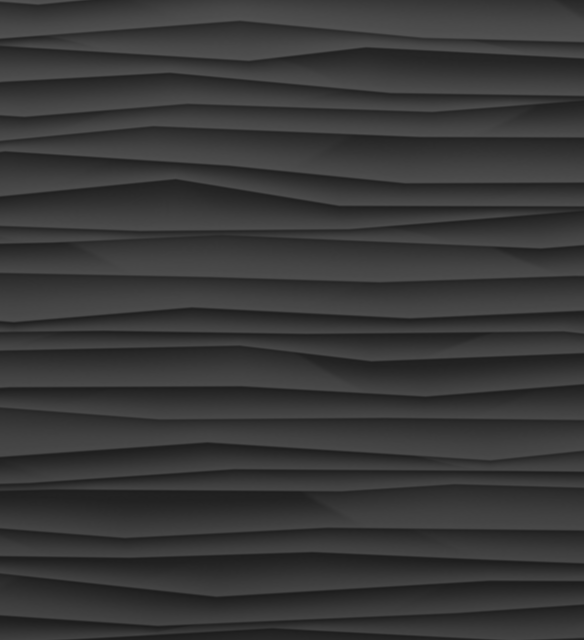
This texture is drawn by a Shadertoy shader. Its source:

```glsl
#define ROWS 23.0        // slats over the canvas height
#define KNOTS 2.9        // edge bends per canvas height
#define WANDER 0.62      // edge drift, in rows
#define FACETS 1.5       // diagonal cuts per canvas height
#define SLANT 0.11       // sideways run of a cut across one slat
#define SOFTNESS 0.055   // edge blur, in rows
#define SHADOW 0.142     // grey under an edge
#define LIGHT 0.292      // grey at the lower lip
#define GRAIN 0.004

float hash(vec2 p) {
    vec3 q = fract(p.xyx * vec3(0.1031, 0.1030, 0.0973));
    q += dot(q, q.yzx + 33.33);
    return fract((q.x + q.y) * q.z);
}

vec2 gradient(vec2 cell) {
    float angle = 6.2832 * hash(cell + 71.0);
    return vec2(cos(angle), sin(angle));
}

float gradientNoise(vec2 p) {
    vec2 c = floor(p), f = p - c;
    vec2 w = f * f * f * (f * (f * 6.0 - 15.0) + 10.0);
    vec2 e = vec2(1.0, 0.0);
    float low = mix(dot(gradient(c), f), dot(gradient(c + e), f - e), w.x);
    float high = mix(dot(gradient(c + e.yx), f - e.yx),
                     dot(gradient(c + e.xx), f - e.xx), w.x);
    return mix(low, high, w.y);
}

// Position of a bend along its edge, unevenly spaced
float knot(float cell, float row) {
    return cell + 0.6 * hash(vec2(cell + 40.0, row + 90.0));
}

// Upper edge of a slat, counted in rows from the top: straight runs between bends
float slatEdge(float x, float row) {
    float u = x * KNOTS + 7.0 * hash(vec2(row + 20.0, 5.0));
    float cell = floor(u);
    if (u < knot(cell, row)) cell -= 1.0;
    float start = knot(cell, row), end = knot(cell + 1.0, row);
    float a = hash(vec2(cell + 10.0, row + 30.0));
    float b = hash(vec2(cell + 11.0, row + 30.0));
    float drift = mix(a, b, (u - start) / (end - start));
    return row + WANDER * (2.0 * drift - 1.0);
}

// Depth offset that jumps across slanted cuts
float facetOffset(float x, float across, float row) {
    float lean = hash(vec2(row + 50.0, 2.0)) < 0.5 ? -SLANT : SLANT;
    float u = (x + lean * across) * FACETS + 9.0 * hash(vec2(row + 60.0, 8.0));
    float cell = floor(u);
    float before = hash(vec2(cell + 14.0, row + 70.0));
    float after = hash(vec2(cell + 15.0, row + 70.0));
    return mix(before, after, smoothstep(0.0, 0.035, u - cell)) - 0.5;
}

// Grey of a slat: dark below its edge, rising to the lip
float slatShade(float x, float depth, float thickness, float row) {
    float across = depth / max(thickness, 0.4);
    float bend = gradientNoise(vec2(x * 2.5, row * 3.7));
    float t = across + (0.38 * facetOffset(x, across, row) + 0.2 * bend)
                     * (1.0 - 0.6 * clamp(across, 0.0, 1.0));
    t = clamp(t, 0.0, 1.0);
    float rise = mix(pow(t, 0.85), smoothstep(0.0, 0.9, t), 0.45);
    float contact = 0.035 * exp(-max(depth, 0.0) / 0.07);
    float lip = 0.012 * smoothstep(0.82, 1.0, across);
    return mix(SHADOW, LIGHT, rise) - contact + lip;
}

void mainImage(out vec4 fragColor, in vec2 fragCoord) {
    vec2 p = fragCoord / iResolution.y;
    float down = (1.0 - p.y) * ROWS;
    float blur = max(SOFTNESS, 0.7 * ROWS / iResolution.y);

    // Lay slats from top to bottom, each covering the one above
    float grey = LIGHT;
    float first = floor(down) - 2.0;
    float edge = slatEdge(p.x, first);
    for (int i = 0; i < 5; i++) {
        float row = first + float(i);
        float nextEdge = slatEdge(p.x, row + 1.0);
        float depth = down - edge;
        float shade = slatShade(p.x, depth, nextEdge - edge, row);
        grey = mix(grey, shade, smoothstep(-blur, blur, depth));
        edge = nextEdge;
    }

    // Light falls off towards the bottom
    grey *= mix(0.9, 1.06, p.y);
    grey += GRAIN * gradientNoise(p * vec2(120.0, 240.0));
    fragColor = vec4(vec3(grey), 1.0);
}
```
